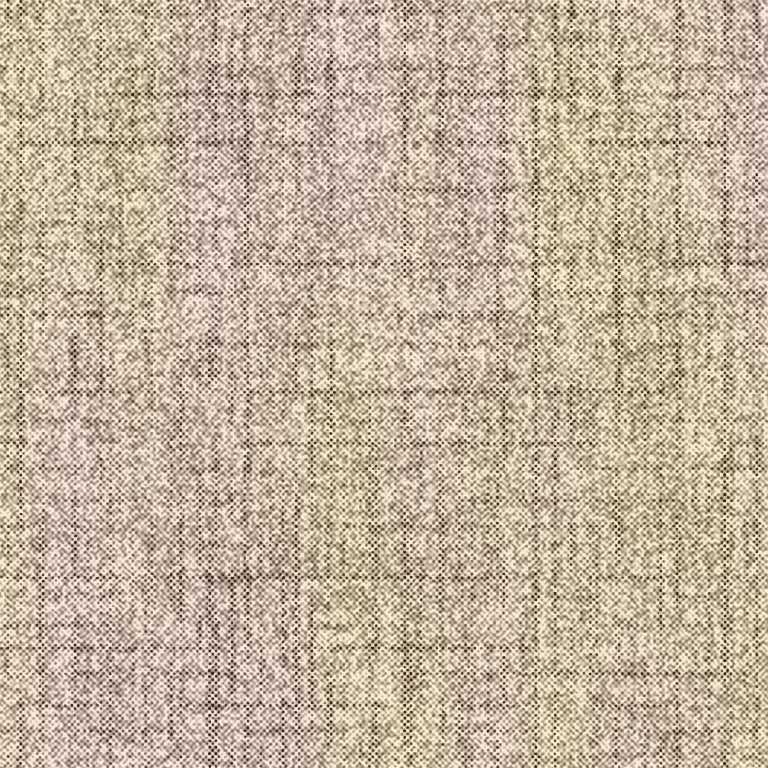
This texture is drawn by a WebGL 2 fragment shader. Its source:

```glsl
#version 300 es
precision highp float;

uniform vec2 u_resolution;
out vec4 fragColor;

float hash(vec2 p) {
    vec3 q = fract(vec3(p.xyx) * 0.1031);
    q += dot(q, q.yzx + 33.33);
    return fract((q.x + q.y) * q.z);
}

float noise(vec2 p) {
    vec2 cell = floor(p);
    vec2 f = fract(p);
    f = f * f * (3.0 - 2.0 * f);
    float low = mix(hash(cell), hash(cell + vec2(1.0, 0.0)), f.x);
    float high = mix(hash(cell + vec2(0.0, 1.0)), hash(cell + 1.0), f.x);
    return mix(low, high, f.y);
}

// Dark yarns about one per spacing, each centred on a thread and fading along its length.
float darkYarns(float across, float along, float spacing, float fadeLength, float seed) {
    float id = floor(across / spacing);
    float center = floor((id + 0.25 + 0.5 * hash(vec2(id, seed))) * spacing) + 0.5;
    float strength = 0.3 + 0.7 * hash(vec2(id, seed + 7.0));
    float fade = smoothstep(0.1, 0.75, noise(vec2(along / fadeLength, id * 5.0 + seed)));
    float offset = (across - center) / 0.95;
    return strength * fade * exp(-offset * offset);
}

void main() {
    const float THREADS = 240.0;
    const float PI = 3.14159265;
    vec2 uv = gl_FragCoord.xy / u_resolution;
    vec2 thread = uv * THREADS;

    // Plain weave: a smooth checker of raised and sunken crossings.
    vec2 wobble = vec2(noise(thread * 0.4), noise(thread * 0.4 + 61.0)) - 0.5;
    vec2 wave = sin(PI * (thread + 0.3 * wobble));
    float weave = wave.x * wave.y;
    float sunken = smoothstep(0.0, 0.75, -weave);

    // Strong vertical yarns, denser in some zones, and short horizontal slubs.
    float density = 0.45 + 0.75 * noise(vec2(uv.x * 7.0, uv.y * 1.5 + 4.0));
    float warp = darkYarns(thread.x, thread.y, 10.0, 18.0, 3.0);
    warp += density * darkYarns(thread.x, thread.y, 5.0, 14.0, 19.0);
    float weft = darkYarns(thread.y, thread.x, 8.0, 22.0, 41.0);
    warp = min(warp, 1.2);

    // Fibre grain and uneven yarn shade.
    float grain = noise(thread * 1.1 + 17.0) - 0.5;
    float streak = noise(vec2(thread.x * 0.6, thread.y * 0.03)) - 0.5;
    float band = noise(vec2(thread.x * 0.03, thread.y * 0.4)) - 0.5;
    float tone = 0.81 + 0.27 * weave + 0.65 * grain + 0.12 * streak + 0.10 * band;
    tone -= sunken * (0.75 * warp + 0.45 * weft) + 0.10 * warp + 0.13 * weft;

    // Brown to cream, with faint yellow and rose zones.
    vec3 color = mix(vec3(0.22, 0.15, 0.08), vec3(0.95, 0.89, 0.81), clamp(tone, 0.0, 1.04));
    float tint = noise(vec2(uv.x * 11.0, uv.y * 2.5 + 30.0)) - 0.5;
    color += tint * vec3(0.0, 0.025, -0.07);
    fragColor = vec4(clamp(color, 0.0, 1.0), 1.0);
}
```
